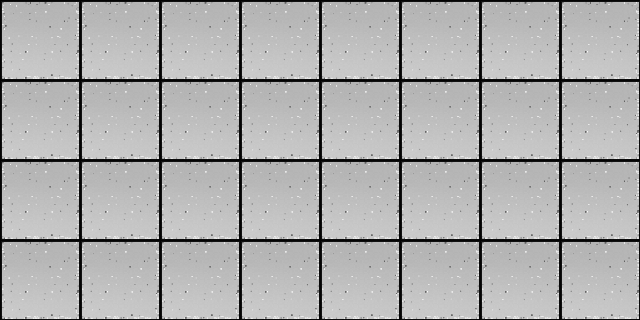
Reproduce this pattern procedurally as a Shadertoy shader.

```glsl
// Grey square tiles with speckles, chipped rims and thin black joints, 8 by 4.

float hash(vec2 p) {
    return fract(sin(dot(p, vec2(127.1, 311.7))) * 43758.5453);
}

// Coverage of one jittered round dot per cell, n cells across a tile
float dots(vec2 p, float n, float radius, float aa) {
    vec2 cell = floor(p * n);
    vec2 jitter = vec2(hash(cell + 3.7), hash(cell + 8.1));
    float d = length(fract(p * n) - 0.3 - 0.4 * jitter) / n;
    return 1.0 - smoothstep(radius - aa, radius + aa, d);
}

float spot(vec2 p, vec2 center, float radius, float aa) {
    return 1.0 - smoothstep(radius - aa, radius + aa, length(p - center));
}

// Sparse light and dark flecks over the face
float addFlecks(float tone, vec2 p, float aa) {
    vec2 cell = floor(p * 10.0);
    float present = step(hash(cell + 21.3), 0.45);
    float fleck = hash(cell + 5.9) < 0.5 ? 0.93 : 0.35;
    float strength = 0.3 + 0.6 * hash(cell + 14.2);
    tone = mix(tone, fleck, present * strength * dots(p, 10.0, 0.008, aa));
    tone = mix(tone, 1.0, spot(p, vec2(0.33, 0.36), 0.012, aa));
    return mix(tone, 0.25, 0.8 * spot(p, vec2(0.62, 0.67), 0.009, aa));
}

// Chips that crowd the rim, most of all at the right and bottom
float addChips(float tone, vec2 p, float aa) {
    vec2 cell = floor(p * 52.0);
    vec2 c = (cell + 0.5) / 52.0;
    vec2 low = exp(-max(c - 0.02, 0.0) / 0.014);
    vec2 high = exp(-max(0.98 - c, 0.0) / 0.014);
    float chance = 0.45 * low.x + 0.85 * high.x + 0.9 * low.y + 0.3 * high.y;
    float present = step(hash(cell + 31.4), chance);
    float pick = hash(cell + 47.6);
    float chip = pick < 0.65 ? 0.92 : (pick < 0.85 ? 0.6 : 0.38);
    return mix(tone, chip, present * dots(p, 52.0, 0.011, aa));
}

void mainImage(out vec4 fragColor, in vec2 fragCoord) {
    vec2 grid = vec2(8.0, 4.0);
    vec2 p = fract(fragCoord / iResolution.xy * grid + vec2(-0.006, 0.006));
    float aa = 0.5 * grid.y / iResolution.y;

    // Face: darker at the top, with faint grain
    float tone = mix(0.785, 0.705, smoothstep(0.0, 1.0, p.y));
    tone += 0.02 * (0.5 - p.x) * (1.0 - p.y);
    tone += 0.016 * (hash(floor(p * 64.0)) - 0.5);

    tone = addFlecks(tone, p, aa);
    tone = addChips(tone, p, aa);

    // Black joints
    vec2 rim = min(p, 1.0 - p);
    float face = smoothstep(0.017 - aa, 0.017 + aa, min(rim.x, rim.y));
    fragColor = vec4(vec3(mix(0.01, tone, face)), 1.0);
}
```
